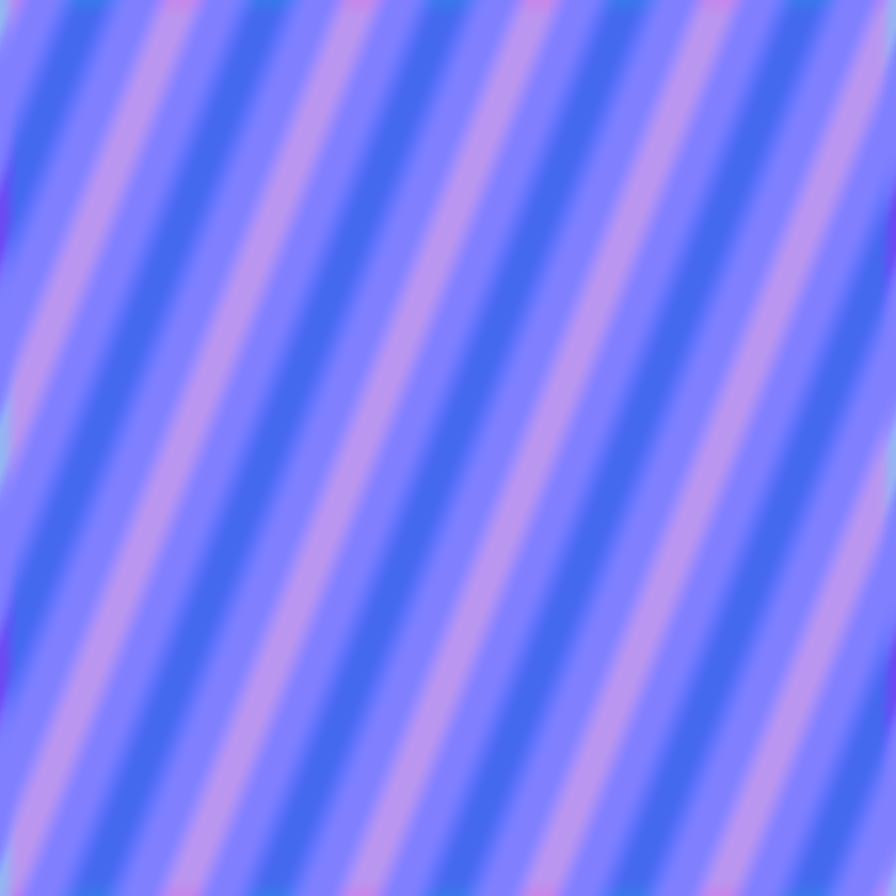
Reproduce this texture map procedurally as a WebGL 2 fragment shader.

```glsl
#version 300 es
precision highp float;
// Tangent-space normal map of soft slanted pleats: each period has one flank
// tilted right (pink) and one tilted left (blue) with flat cloth between.
// Flank profiles give a signed slope, which is turned into an encoded normal.

uniform vec2 u_resolution;
out vec4 outColor;

const vec2 REPEATS = vec2(5.0, 2.0);        // pleats across and down
const vec2 TILT_DIR = vec2(0.93, 0.36);     // direction the flanks lean
const float TILT = 0.5;                     // sine of the steepest lean
const float RIGHT_CENTER = 0.01;            // flank positions in one period
const float LEFT_CENTER = 0.505;
const vec2 RIGHT_FLANK = vec2(0.035, 0.19); // core and outer half widths
const vec2 LEFT_FLANK = vec2(0.035, 0.23);
const float SEAM_WIDTH = 0.022;

// Distance between two phases on a repeating unit interval
float phaseDistance(float phase, float center) {
    return abs(fract(phase - center + 0.5) - 0.5);
}

// Soft band: 1 in the core, 0 past the outer half width
float flank(float phase, float center, vec2 halfWidths) {
    return 1.0 - smoothstep(halfWidths.x, halfWidths.y, phaseDistance(phase, center));
}

// Signed slope across the pleats
float pleatSlope(vec2 uv) {
    float phase = uv.x * REPEATS.x - uv.y * REPEATS.y;
    return flank(phase, RIGHT_CENTER, RIGHT_FLANK) - flank(phase, LEFT_CENTER, LEFT_FLANK);
}

// Weight of the thin seam along both borders of one axis
float seam(float coord) {
    return 1.0 - smoothstep(0.0, SEAM_WIDTH, min(coord, 1.0 - coord));
}

// Pack a unit normal with the given sideways tilt into a colour
vec3 encodeNormal(vec2 tilt) {
    float up = sqrt(max(0.0, 1.0 - dot(tilt, tilt)));
    return vec3(tilt, up) * 0.5 + 0.5;
}

void main() {
    vec2 uv = gl_FragCoord.xy / u_resolution;
    float slope = pleatSlope(uv);
    vec2 tilt = TILT_DIR * TILT * slope;

    // Borders bend the lean: upright at the sides, sideways at top and bottom
    float peak = slope * slope * slope;
    vec2 sideTilt = vec2(0.12, 0.45) * peak;
    vec2 capTilt = vec2(0.56, 0.05) * slope;
    tilt = mix(tilt, capTilt, 0.8 * seam(uv.y));
    tilt = mix(tilt, sideTilt, 0.9 * seam(uv.x));

    outColor = vec4(encodeNormal(tilt), 1.0);
}
```
